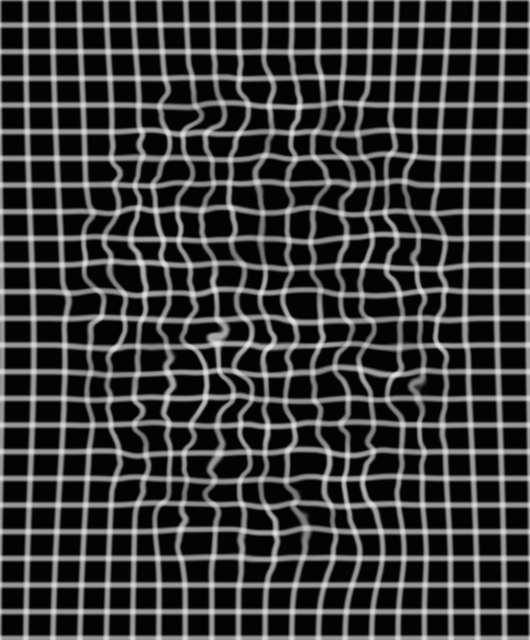
Reproduce this pattern procedurally as a WebGL 1 fragment shader.

```glsl
precision highp float;
// Draws a soft white wire grid on black, crumpled inside a tall oval.
uniform vec2 u_resolution;

// All lengths below are in grid cells, from the lower left corner.
const float ROWS = 24.0;
const vec2 GRID_OFFSET = vec2(0.06, -0.06);
const vec2 OVAL_CENTER = vec2(9.94, 12.2);
const vec2 OVAL_RADIUS = vec2(8.0, 10.4);
const vec2 COARSE_FREQ = vec2(0.65, 0.85);
const vec2 FINE_FREQ = vec2(1.2, 1.9);
const vec2 COARSE_SHIFT = vec2(0.40, 0.14);
const vec2 FINE_SHIFT = vec2(0.17, 0.06);
const float LINE_CORE = 0.025;
const float LINE_EDGE = 0.175;
const float LINE_LIGHT = 0.60;
const float BACKGROUND = 0.012;

float hash(vec2 p) {
  return fract(sin(dot(p, vec2(127.1, 311.7))) * 43758.55);
}

// Smooth value noise in -1..1
float noise(vec2 p) {
  vec2 i = floor(p);
  vec2 f = fract(p);
  f = f * f * f * (f * (f * 6.0 - 15.0) + 10.0);
  float low = mix(hash(i), hash(i + vec2(1.0, 0.0)), f.x);
  float high = mix(hash(i + vec2(0.0, 1.0)), hash(i + vec2(1.0, 1.0)), f.x);
  return 2.0 * mix(low, high, f.y) - 1.0;
}

vec2 noise2(vec2 p) {
  return vec2(noise(p), noise(p + vec2(37.3, 17.9)));
}

// Soft elliptical weight for a sideways pull
float pull(vec2 p, vec2 center, vec2 radius) {
  vec2 q = (p - center) / radius;
  return exp(-dot(q, q));
}

float ovalMask(vec2 p) {
  return 1.0 - smoothstep(0.78, 1.02, length((p - OVAL_CENTER) / OVAL_RADIUS));
}

// Broad inward squeeze plus two layers of crumpling
vec2 warp(vec2 p) {
  float side = 0.53 * pull(p, vec2(3.0, 10.9), vec2(2.5, 7.2))
             - 0.50 * pull(p, vec2(17.0, 13.7), vec2(2.5, 8.1));
  float upper = 0.25 * pull(p, vec2(5.9, 19.9), vec2(2.5, 2.8))
              - 0.20 * pull(p, vec2(15.3, 18.7), vec2(1.9, 3.1));
  float lower = 0.55 * pull(p, vec2(7.6, 9.0), vec2(2.2, 2.5))
              + 0.60 * pull(p, vec2(13.1, 3.4), vec2(2.3, 1.5))
              - 0.35 * pull(p, vec2(7.0, 3.8), vec2(1.0, 1.0));
  vec2 crumple = COARSE_SHIFT * noise2(p * COARSE_FREQ + 5.2)
               + FINE_SHIFT * noise2(p * FINE_FREQ + 61.7);
  return p + GRID_OFFSET - vec2(side + upper + lower, 0.0) - ovalMask(p) * crumple;
}

// Blurred line at every whole coordinate, evened out by the local slope
float gridLine(float coord, float slope) {
  float dist = abs(fract(coord + 0.5) - 0.5) / mix(1.0, max(slope, 0.35), 0.75);
  return 1.0 - smoothstep(LINE_CORE, LINE_EDGE, dist);
}

void main() {
  vec2 p = gl_FragCoord.xy / u_resolution.y * ROWS;
  vec2 grid = warp(p);

  // Finite differences give the stretch of each line family
  float stepSize = 0.03;
  vec2 dx = (warp(p + vec2(stepSize, 0.0)) - grid) / stepSize;
  vec2 dy = (warp(p + vec2(0.0, stepSize)) - grid) / stepSize;
  float vertical = gridLine(grid.x, length(vec2(dx.x, dy.x)));
  float horizontal = gridLine(grid.y, length(vec2(dx.y, dy.y)));

  // Crumpled wires fade and brighten along their length
  float flicker = 1.0 + ovalMask(p) * (0.22 * noise(p * 0.9 + 90.0) - 0.05);
  vertical *= LINE_LIGHT * flicker;
  horizontal *= LINE_LIGHT * mix(1.0, flicker, 0.4);

  float light = 1.0 - (1.0 - vertical) * (1.0 - horizontal);
  gl_FragColor = vec4(vec3(mix(BACKGROUND, 1.0, light)), 1.0);
}
```
